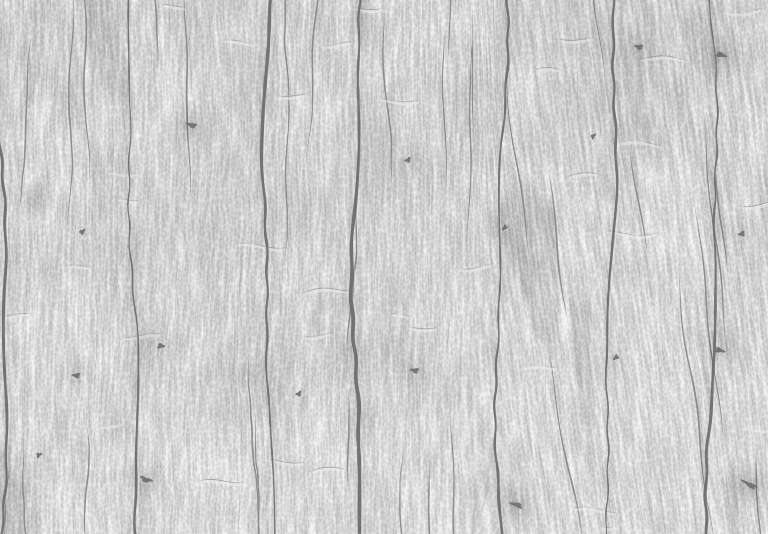
A Shadertoy shader for this texture:

```glsl
// Whitewashed, weathered timber boards in pale grey.
// Stretched cellular noise gives the fibres, layered sines the stains;
// tapered strokes, scattered over cells, give fissures and tears.

const float CRACK_TONE = 0.43;
const float FISSURE_TONE = 0.50;
const float WASH_TONE = 0.853;
const float LIP_TONE = 0.94;

vec2 hash2(vec2 p) {
    vec3 q = fract(p.xyx * vec3(0.1031, 0.1030, 0.0973));
    q += dot(q, q.yzx + 33.33);
    return fract((q.xx + q.yz) * q.zy);
}

// Distance to the nearest jittered cell point, centred near zero
float cellular(vec2 p) {
    vec2 id = floor(p);
    float nearest = 4.0;
    for (int j = -1; j <= 1; j++)
    for (int i = -1; i <= 1; i++) {
        vec2 n = id + vec2(i, j);
        vec2 d = n + hash2(n) - p;
        nearest = min(nearest, dot(d, d));
    }
    return sqrt(nearest) - 0.48;
}

// Irregular soft field from warped, layered sines
float waves(vec2 p, float seed) {
    float sum = 0.0, amp = 0.5;
    for (int i = 0; i < 5; i++) {
        p = mat2(0.8, 0.6, -0.6, 0.8) * p * 1.75 + seed;
        p += 0.8 * sin(p.yx * 0.9 + seed);
        sum += amp * sin(p.x) * sin(p.y);
        amp *= 0.62;
    }
    return sum;
}

// Tapered strokes along y, at most one per cell
float scatter(vec2 p, vec2 cell, float density, float halfWidth, float seed, float soft) {
    vec2 id = floor(p / cell);
    float cover = 0.0;
    for (int j = -1; j <= 1; j++)
    for (int i = -1; i <= 1; i++) {
        vec2 n = id + vec2(i, j);
        vec2 a = hash2(n + seed), b = hash2(n + seed + 57.0);
        if (b.x > density) continue;
        vec2 d = p - (n + a) * cell;
        d.x += d.y * (b.y - 0.5) * 0.14;
        float halfLen = cell.y * mix(0.2, 0.7, fract(b.x * 17.0 + a.x));
        float taper = 1.0 - d.y * d.y / (halfLen * halfLen);
        float line = smoothstep(soft, -soft, abs(d.x) - halfWidth * taper);
        cover = max(cover, line * smoothstep(0.0, 0.6, taper));
    }
    return cover;
}

// Ragged holes (x) and the stained halo around them (y)
vec2 holes(vec2 p, float cell, float density, float soft) {
    vec2 id = floor(p / cell);
    vec2 a = hash2(id + 11.0), b = hash2(id + 83.0);
    vec2 d = p - (id + 0.25 + 0.5 * a) * cell;
    float present = step(b.x, density);
    float halo = exp(-dot(d, d) * 900.0) * b.y;
    d.y += d.x * (b.y - 0.5);
    d.x /= 1.0 + 2.2 * b.y * b.y;
    float radius = 0.0045 + 0.0012 * sin(3.0 * atan(d.y, d.x) + 6.3 * a.x);
    return present * vec2(smoothstep(soft, -soft, length(d) - radius), halo);
}

// Signed distance across a wandering board seam
float seamOffset(vec2 p, float k) {
    float x = 0.03 + 0.222 * k + 0.07 * (hash2(vec2(k, 5.0)).x - 0.5);
    float wander = 0.009 * sin(p.y * 4.7 + k * 7.1) + 0.004 * sin(p.y * 13.0 + k * 3.7);
    return p.x - x - wander - 0.0015 * sin(p.y * 47.0 + 4.0 * sin(p.y * 9.0 + k));
}

void mainImage(out vec4 fragColor, in vec2 fragCoord) {
    vec2 p = fragCoord / iResolution.y;
    float soft = max(0.0012, 0.6 / iResolution.y);

    // Grain coordinates: gentle bends, leaning on the right-hand boards
    float lean = smoothstep(0.85, 0.98, p.x);
    vec2 grain = p;
    grain.x += 0.012 * waves(p * vec2(3.0, 1.6), 1.3) + 0.13 * lean * (p.y - 0.5);

    // Washed surface: fibres, speckle and growth lines
    float stain = waves(p * vec2(3.2, 2.3), 4.1);
    float patches = waves(p * vec2(11.0, 7.0), 2.7);
    float tone = WASH_TONE + 0.03 * (0.5 - p.y);
    tone += 0.09 * cellular(grain * vec2(75.0, 5.0));
    tone += 0.15 * cellular(grain * vec2(185.0, 15.0));
    tone += 0.12 * cellular(p * vec2(190.0, 130.0) + 40.0);
    float growth = sin(grain.x * 410.0 + 4.0 * sin(grain.x * 37.0 + p.y * 2.0));
    tone += (0.006 + 0.012 * lean) * growth;
    tone += 0.045 * stain + 0.035 * patches;
    tone -= 0.13 * smoothstep(0.3, 0.9, stain + 0.4 * patches);

    // Hairline splits and longer fissures
    vec2 bent = grain + vec2(0.003 * sin(p.y * 23.0 + p.x * 9.0), 0.0);
    float hairs = scatter(bent, vec2(0.03, 0.16), 0.45, 0.0005, 21.0, soft);
    float fissures = scatter(bent, vec2(0.08, 0.42), 0.65, 0.0015, 47.0, soft);
    tone = mix(tone, 0.62, 0.5 * hairs);
    tone = mix(tone, FISSURE_TONE, 0.85 * fissures);

    // Cross-grain tears with a pale lip below
    vec2 across = p.yx + vec2(0.004 * sin(p.x * 55.0 + p.y * 20.0), 0.0);
    vec2 tearCell = vec2(0.13, 0.08);
    float lip = scatter(across + vec2(0.004, 0.0), tearCell, 0.22, 0.003, 9.0, soft);
    float tear = scatter(across, tearCell, 0.22, 0.0009, 9.0, soft);
    tone = mix(tone, LIP_TONE, 0.5 * lip);
    tone = mix(tone, 0.58, 0.75 * tear * smoothstep(-0.5, 0.3, patches));

    // Wormholes and chips
    vec2 hole = holes(p, 0.21, 0.42, soft);
    tone -= 0.13 * hole.y;
    tone = mix(tone, CRACK_TONE, 0.9 * hole.x);

    // Open seams between the boards
    for (int i = 0; i < 7; i++) {
        float k = float(i);
        float offset = seamOffset(p, k);
        float swell = 0.5 + 0.5 * sin(p.y * 3.4 + k * 2.3);
        float ragged = 0.5 + 0.5 * sin(p.y * 71.0 + 3.0 * sin(p.y * 19.0 + k));
        float halfWidth = mix(0.6, 1.0, hash2(vec2(k, 31.0)).y) * (0.0014 + 0.0022 * swell + 0.0007 * ragged);
        float edge = smoothstep(soft, -soft, abs(offset - halfWidth - 0.002) - 0.0016);
        tone -= 0.04 * exp(-abs(offset) / 0.012);
        tone = mix(tone, LIP_TONE, 0.6 * edge * ragged * swell);
        tone = mix(tone, CRACK_TONE, 0.95 * smoothstep(soft, -soft, abs(offset) - halfWidth));
    }

    fragColor = vec4(vec3(clamp(tone, 0.38, 0.95)), 1.0);
}
```
